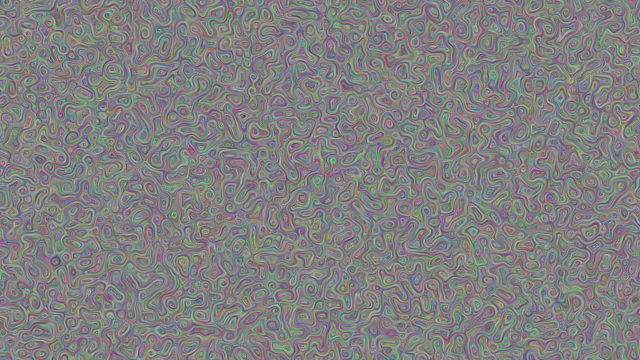
Write a Shadertoy shader that draws this pattern.

```glsl
// A dense field of small ring-shaped eddies drawn as hair-fine, muted streaks.
// Jittered vortices form a flow; fine colour grain is averaged along its
// streamlines, and a neighbouring streak is subtracted to sharpen the lines.

const float EDDIES_PER_HEIGHT = 25.0;
const float GRAINS_PER_HEIGHT = 320.0;
const float STREAKS_PER_HEIGHT = 230.0;
const float EDDY_JITTER = 0.75;
const float INWARD_PULL = 0.06;
const int STEPS = 7;
const float STEP_LENGTH = 0.08;   // in eddy spacings
const float NEIGHBOUR_SHARE = 0.45;
const vec3 CONTRAST = vec3(2.0, 2.5, 1.8);
const vec3 MID_GREY = vec3(0.505, 0.503, 0.504);

// Three random values in 0..1 from a lattice point
vec3 hash32(vec2 p) {
    vec3 q = fract(p.xyx * vec3(0.1031, 0.1030, 0.0973));
    q += dot(q, q.yxz + 33.33);
    return fract((q.xxy + q.yzz) * q.zyx);
}

// Smooth grain with independent red, green and blue
vec3 colourGrain(vec2 p) {
    vec2 cell = floor(p);
    vec2 f = fract(p);
    f = f * f * (3.0 - 2.0 * f);
    vec3 low = mix(hash32(cell), hash32(cell + vec2(1, 0)), f.x);
    vec3 high = mix(hash32(cell + vec2(0, 1)), hash32(cell + vec2(1, 1)), f.x);
    return mix(low, high, f.y);
}

// Unit flow direction: nearby vortices circle and pull slightly inward
vec2 flowDirection(vec2 p, float jitter, float pull) {
    vec2 cell = floor(p);
    vec2 flow = vec2(0.0);
    for (int y = -1; y <= 1; y++) {
        for (int x = -1; x <= 1; x++) {
            vec2 id = cell + vec2(x, y);
            vec2 centre = id + 0.5 + jitter * (hash32(id + 71.0).xy - 0.5);
            vec2 toCentre = centre - p;
            float reach = max(0.0, 1.0 - dot(toCentre, toCentre));
            vec2 around = vec2(-toCentre.y, toCentre.x);
            flow += reach * reach * reach * (around + pull * toCentre);
        }
    }
    return flow / max(length(flow), 1e-4);
}

// Weighted sum of grain along one side of a streamline; weight is kept in w
vec4 traceSide(vec2 p, float stride, float grainScale) {
    vec4 sum = vec4(0.0);
    for (int i = 1; i <= STEPS; i++) {
        p += stride * flowDirection(p, EDDY_JITTER, INWARD_PULL);
        float weight = 1.0 - float(i) / float(STEPS + 1);
        sum += weight * vec4(colourGrain(p * grainScale), 1.0);
    }
    return sum;
}

// Mean grain upstream and downstream of a point, centred on zero
vec3 streakColour(vec2 p, float stride) {
    float grainScale = GRAINS_PER_HEIGHT / EDDIES_PER_HEIGHT;
    vec4 sum = vec4(colourGrain(p * grainScale), 1.0);
    sum += traceSide(p, stride, grainScale);
    sum += traceSide(p, -stride, grainScale);
    return sum.rgb / sum.w - 0.5;
}

// Scales the tones and rolls off softly towards black and white
vec3 softContrast(vec3 tone, vec3 gain) {
    vec3 x = gain * tone;
    return 0.49 * x / sqrt(1.0 + x * x);
}

void mainImage(out vec4 fragColor, in vec2 fragCoord) {
    vec2 p = fragCoord / iResolution.y * EDDIES_PER_HEIGHT;

    // Two streaks, one line apart across the flow
    vec2 flow = flowDirection(p, EDDY_JITTER, INWARD_PULL);
    vec2 halfGap = 0.5 * vec2(-flow.y, flow.x) * EDDIES_PER_HEIGHT / STREAKS_PER_HEIGHT;
    vec3 streak = streakColour(p + halfGap, STEP_LENGTH);
    vec3 neighbour = streakColour(p - halfGap, STEP_LENGTH);

    vec3 tone = streak - NEIGHBOUR_SHARE * neighbour;
    fragColor = vec4(MID_GREY + softContrast(tone, CONTRAST), 1.0);
}
```
